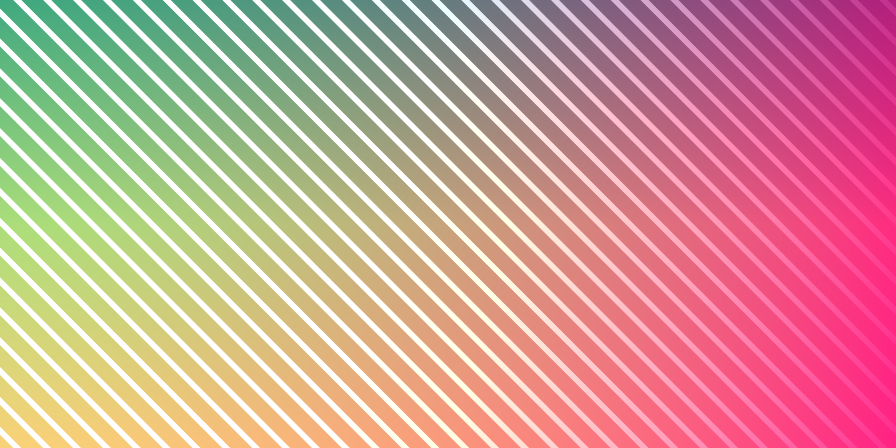
Write a Shadertoy shader that draws this pattern.

```glsl
// Diagonal light stripes over a soft two-way colour gradient.
// Left and right three-stop ramps are blended across the canvas; evenly
// spaced 45 degree stripes add light that fades towards the right.

#define STRIPES_DOWN 15.0    // repeats per canvas height (30 across at 2:1)
#define STRIPE_WIDTH 0.27    // share of one repeat
#define STRIPE_PHASE 0.58    // stripe centre within a repeat
#define BLEND_POWER 1.6      // bend of the left to right blend
#define LIGHT_LEFT 0.97      // light added at the left edge
#define LIGHT_RIGHT 0.06     // light added at the right edge
#define LIGHT_DROP 0.2       // loss of light from top to bottom

// Three evenly spaced colour stops, t from 0 to 1
vec3 ramp(vec3 top, vec3 middle, vec3 bottom, float t) {
    return t < 0.5 ? mix(top, middle, 2.0 * t) : mix(middle, bottom, 2.0 * t - 1.0);
}

vec3 background(float across, float down) {
    vec3 left = ramp(vec3(0.25, 0.66, 0.50), vec3(0.67, 0.87, 0.48), vec3(0.98, 0.82, 0.47), down);
    vec3 right = ramp(vec3(0.70, 0.12, 0.49), vec3(1.00, 0.17, 0.50), vec3(1.00, 0.13, 0.52), down);
    return mix(left, right, pow(across, BLEND_POWER));
}

// Coverage of the stripes falling from upper left to lower right
float stripeMask(vec2 fromTopLeft) {
    float position = (fromTopLeft.x - fromTopLeft.y) * STRIPES_DOWN;
    float distanceToCentre = abs(fract(position - STRIPE_PHASE + 0.5) - 0.5);
    float edge = 1.2 * STRIPES_DOWN / iResolution.y;
    return clamp((0.5 * STRIPE_WIDTH - distanceToCentre) / edge + 0.5, 0.0, 1.0);
}

void mainImage(out vec4 fragColor, in vec2 fragCoord) {
    // Both axes in canvas heights, measured from the top left
    vec2 fromTopLeft = vec2(fragCoord.x, iResolution.y - fragCoord.y) / iResolution.y;
    float across = fragCoord.x / iResolution.x;
    float down = fromTopLeft.y;

    // Stripes brighten the gradient and saturate to white on the left
    vec3 base = background(across, down);
    float light = mix(LIGHT_LEFT, LIGHT_RIGHT, across) * (1.0 - LIGHT_DROP * down);
    vec3 lit = min(base + light, 1.0);

    fragColor = vec4(mix(base, lit, stripeMask(fromTopLeft)), 1.0);
}
```
